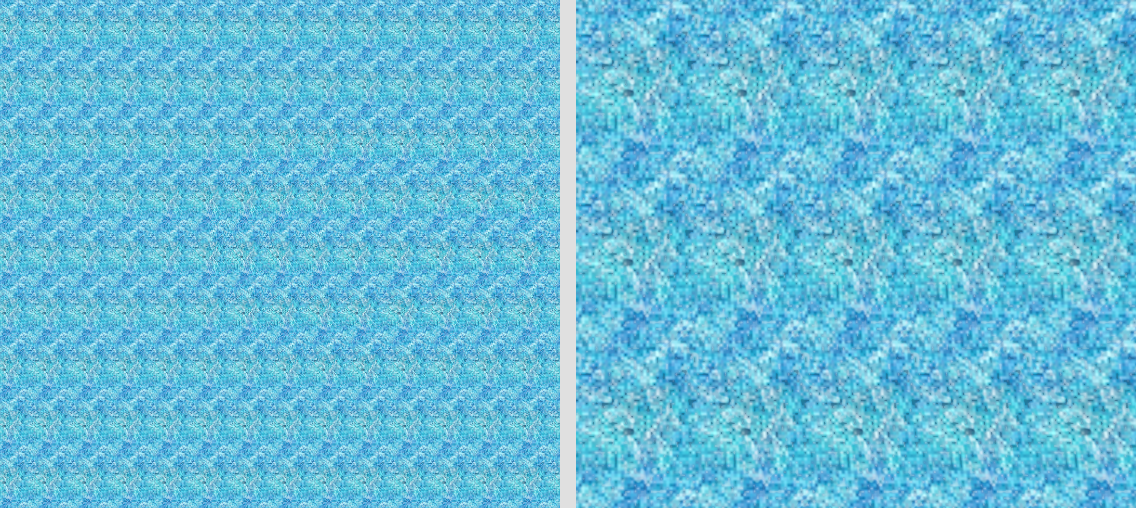
Left, the full canvas; right, a detail of the centre.
Give the GLSL for this pattern, as a Shadertoy shader.

```glsl
// Mottled turquoise pigment tiles with diagonal brush strokes and fine grain
#define REPEATS vec2(14.0, 9.0)
#define STROKES 36
#define STROKE_WIDTH 0.028
#define GRAIN 0.34
#define DRIFT 0.22
#define BLUE vec3(0.27, 0.62, 0.84)
#define TEAL vec3(0.33, 0.80, 0.86)
#define PALE vec3(0.73, 0.88, 0.92)
#define LILAC vec3(0.47, 0.63, 0.83)
#define GREY vec3(0.50, 0.71, 0.76)
#define DARK vec3(0.13, 0.36, 0.47)

float hash(vec2 p) {
    vec3 q = fract(vec3(p.xyx) * 0.1031);
    q += dot(q, q.yzx + 33.33);
    return fract((q.x + q.y) * q.z);
}

// Value noise that wraps after a whole number of lattice cells
float wrapNoise(vec2 p, vec2 period, float seed) {
    vec2 i = floor(p), f = fract(p);
    f = f * f * (3.0 - 2.0 * f);
    vec2 a = mod(i, period) + seed, b = mod(i + 1.0, period) + seed;
    return mix(mix(hash(a), hash(vec2(b.x, a.y)), f.x),
               mix(hash(vec2(a.x, b.y)), hash(b), f.x), f.y);
}

// Layered noise that repeats once per tile
float tileClouds(vec2 p, float seed) {
    vec2 period = vec2(4.0, 6.0);
    float sum = 0.0, weight = 0.4;
    for (int i = 0; i < 4; i++) {
        sum += weight * wrapNoise(p * period, period, seed + float(i) * 71.0);
        period *= 2.0;
        weight *= 0.72;
    }
    return sum / 1.045;
}

// Soft coverage of scattered strokes: x pale, y blue, z teal
vec3 brushStrokes(vec2 p, float tileAspect, float wear) {
    vec3 cover = vec3(0.0);
    for (int i = 0; i < STROKES; i++) {
        float id = float(i);
        vec2 center = vec2(hash(vec2(id, 3.1)), hash(vec2(id, 17.7)));
        vec2 d = fract(p - center + 0.5) - 0.5;
        d.y *= tileAspect;
        int kind = i % 3;
        float side = kind == 0 && hash(vec2(id, 8.3)) < 0.6 ? -1.0 : 1.0;
        float angle = side * (0.65 + 0.3 * hash(vec2(id, 29.0)));
        vec2 along = vec2(cos(angle), sin(angle));
        float reach = 0.1 + 0.16 * hash(vec2(id, 41.0));
        float t = clamp(dot(d, along), -reach, reach);
        float width = STROKE_WIDTH * (kind == 0 ? 1.0 : 2.2);
        float edge = length(d - along * t) + (wear - 0.5) * 0.09;
        float ink = 1.0 - smoothstep(0.0, width * 1.7, edge);
        cover[kind] = max(cover[kind], ink);
    }
    return cover;
}

void mainImage(out vec4 fragColor, in vec2 fragCoord) {
    vec2 uv = fragCoord / iResolution.xy;
    vec2 p = uv * REPEATS;
    float tileAspect = iResolution.y * REPEATS.x / (iResolution.x * REPEATS.y);

    // Slight sideways drift between repeats toward the right centre
    vec2 hump = (uv - vec2(0.68, 0.52)) / vec2(0.34, 0.30);
    float relief = wrapNoise(uv * 5.0, vec2(32.0), 9.0);
    p.x += DRIFT * smoothstep(1.0, 0.2, length(hump)) * (0.5 + relief);

    float clouds = tileClouds(p, 5.0);
    float patches = tileClouds(p, 211.0);
    float wear = wrapNoise(p * vec2(22.0, 31.0), vec2(22.0, 31.0), 90.0);

    // Blue and teal bands, then a chalky grey zone
    float band = 0.5 + 0.5 * cos(6.2832 * (p.y - 0.47));
    vec3 color = mix(BLUE, TEAL, smoothstep(0.32, 0.68, clouds * 0.75 + band * 0.25));
    color = mix(color, LILAC, 0.6 * smoothstep(0.50, 0.68, patches) * (1.0 - 0.5 * band));
    float chalk = 0.5 + 0.5 * cos(6.2832 * (p.y - 0.60));
    color = mix(color, GREY, 0.65 * chalk * chalk * smoothstep(0.38, 0.62, patches));

    // Worn diagonal strokes
    vec3 cover = brushStrokes(p, tileAspect, wear);
    color = mix(color, BLUE, 0.50 * cover.y);
    color = mix(color, TEAL * 1.04, 0.50 * cover.z);
    color = mix(color, PALE, 0.62 * cover.x);
    color = mix(color, PALE, 0.45 * smoothstep(0.54, 0.72, clouds));

    // Dark chip, once in every tile
    vec2 chip = fract(p - vec2(0.09, 0.45) + 0.5) - 0.5;
    float chipDistance = length(chip * vec2(0.8, tileAspect)) + (wear - 0.5) * 0.05;
    color = mix(color, DARK, 0.6 * (1.0 - smoothstep(0.015, 0.055, chipDistance)));

    // Fine pigment grain with pale and dark specks
    vec2 grainCells = vec2(37.0, 52.0);
    float grain = wrapNoise(p * grainCells, grainCells, 330.0);
    float tint = wrapNoise(p * grainCells, grainCells, 570.0);
    color += GRAIN * (grain - 0.5) * vec3(1.05, 0.85, 0.65);
    color += 0.16 * (tint - 0.5) * vec3(1.0, -0.3, -0.2);
    color = mix(color, PALE, 0.35 * smoothstep(0.74, 0.95, tint));
    color = mix(color, DARK, 0.35 * smoothstep(0.20, 0.04, grain) * (0.4 + chalk));
    fragColor = vec4(clamp(color, 0.0, 1.0), 1.0);
}
```
